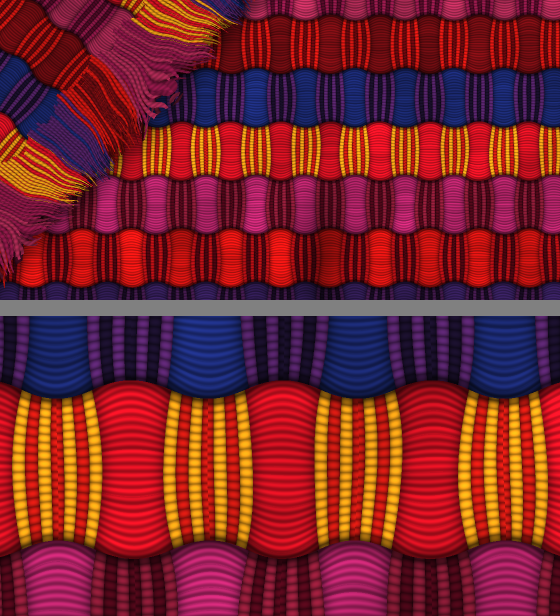
Top: the whole. Bottom: its middle third, enlarged.
This texture is drawn by a Shadertoy shader. Its source:

```glsl
// Handwoven striped cloth: rows of pinched solid blocks alternate with beaded
// ribs, checkerboard fashion. A folded corner reuses the weave on rotated axes
// and ends in layered, wavy fringe strands. Lengths are in canvas heights.

#define PERIOD 0.1655       // width of one block plus one ribbed panel
#define BLOCK_X 0.522       // centre of a solid block in the even rows
#define ROW_HEIGHT 0.178
#define FIRST_ROW_END 0.059
#define RIBS 7.0
#define BEADS 17.0          // beads along one rib
#define THREADS 23.0        // threads across one solid block
#define ROW_WAVE 0.065      // bulge of the blocks into neighbouring rows
#define FOLD_ANGLE 0.698
#define HEM 0.36            // where the folded weave turns to fringe
#define FRINGE_TIP 0.635
#define STRAND_WIDTH 0.0115

const float TAU = 6.28318;

// Row colours from top to bottom: block, raised rib, recessed rib.
const vec3 BLOCK[7] = vec3[7](
    vec3(.70, .17, .34), vec3(.46, .05, .07), vec3(.11, .17, .47), vec3(.90, .07, .14),
    vec3(.76, .15, .44), vec3(.88, .08, .07), vec3(.21, .12, .36));
const vec3 RIB[7] = vec3[7](
    vec3(.60, .10, .30), vec3(.86, .09, .07), vec3(.34, .14, .42), vec3(1., .66, .09),
    vec3(.56, .11, .22), vec3(.72, .06, .08), vec3(.26, .10, .30));
const vec3 RECESS[7] = vec3[7](
    vec3(.34, .04, .16), vec3(.42, .03, .05), vec3(.10, .06, .17), vec3(.82, .10, .07),
    vec3(.32, .03, .10), vec3(.30, .02, .06), vec3(.09, .04, .13));

float hash(vec2 p) { return fract(sin(dot(p, vec2(127.1, 311.7))) * 4375.85); }

// Uneven hand tension as layered sines.
float unevenness(vec2 p) {
    return sin(p.x * 13.0 + 2.0 * sin(p.y * 9.0)) * 0.6 + sin(p.y * 31.0 + p.x * 23.0) * 0.4;
}

// x runs along the rows, v counts rows, cycle is the number of row colours.
vec3 weave(float x, float v, float cycle) {
    float tension = unevenness(vec2(x, v * ROW_HEIGHT));
    float u = (x - BLOCK_X + 0.003 * tension) / PERIOD;

    // Blocks swell past the row line into the ribs above and below.
    float seam = floor(v + 0.5);
    float side = mod(seam, 2.0) * 2.0 - 1.0;
    v -= side * ROW_WAVE * cos(TAU * u) * (1.0 - 2.0 * abs(v - seam));
    float row = floor(v), f = v - row;
    int tint = int(mod(row, cycle));

    u += 0.5 * mod(row, 2.0);
    float cell = floor(u + 0.5), d = abs(u - cell);
    float wear = hash(vec2(cell, row));
    float waist = 0.205 + 0.055 * pow(2.0 * f - 1.0, 2.0) + 0.02 * (wear - 0.5);
    vec3 color;
    if (d < waist) {
        // Solid block: fine sagging threads on a rounded pad.
        float sag = 0.5 * d * d / (waist * waist) * (f - 0.5);
        float line = (f + 0.15 * sag) * THREADS + 0.3 * tension;
        float fibre = hash(vec2(floor(line), cell + 17.0 * row));
        color = BLOCK[tint] * (0.83 + 0.17 * sin(TAU * line) + 0.16 * (fibre - 0.5));
        color *= (1.08 - 0.45 * pow(d / waist, 5.0)) * (0.9 + 0.2 * wear);
    } else {
        // Ribbed panel: bulging cords, each wrapped into beads.
        float g = clamp((fract(u) - waist) / (1.0 - 2.0 * waist), 0.0, 0.999) * RIBS;
        float rib = floor(g), h = 2.0 * fract(g) - 1.0;
        float raised = 1.0 - mod(rib, 2.0);
        float bead = abs(sin(0.5 * TAU * (f * BEADS + hash(vec2(rib, cell + row)))));
        color = mix(RECESS[tint], RIB[tint], raised);
        color *= (0.45 + 0.6 * sqrt(1.0 - h * h)) * (0.62 + 0.43 * bead);
    }
    float crease = smoothstep(0.0, 0.09, min(f, 1.0 - f));
    return color * mix(0.45, 1.0, crease) * (1.0 + 0.07 * tension);
}

float foldRow(float s) { return (s + 0.239) / (ROW_HEIGHT - 0.002) + 4.0; }

// Overlapping loose strands; t runs along them, s across. Alpha is coverage.
vec4 fringe(float t, float s) {
    float loose = max(t - HEM, 0.0);
    float lean = s - 1.3 * loose * loose * sin(9.0 * s + 1.0);
    vec4 result = vec4(0.0);
    for (float layer = 0.0; layer < 4.0; layer++) {
        float sway = sin(t * 21.0 + layer * 2.3 + s * 17.0) + 0.5 * sin(t * 43.0 - s * 29.0 + layer);
        float across = (lean + 0.05 * loose * sway) / STRAND_WIDTH + layer * 0.37;
        float strand = floor(across), h = 2.0 * (across - strand) - 1.0;
        float rnd = hash(vec2(strand, layer));
        float tip = FRINGE_TIP - 0.07 * max(s, 0.0) + 0.09 * (rnd - 0.6) + 0.012 * sin(s * 37.0);
        float width = 0.85 * (1.0 - 0.6 * smoothstep(tip - 0.05, tip, t));
        if (t > tip || (abs(h) > width && layer > 0.0)) continue;
        float row = foldRow((strand + 0.5 - layer * 0.37) * STRAND_WIDTH + 0.03 * (rnd - 0.5));
        int tint = int(mod(floor(row), 4.0));
        float twist = 0.9 + 0.1 * sin(t * 420.0 + h * 2.0);
        vec3 color = mix(BLOCK[tint], RIB[tint], step(0.45, fract(rnd * 7.0)));
        result = vec4(color * twist * (0.45 + 0.17 * layer) * (1.05 - 0.55 * h * h), 1.0);
    }
    return result;
}

vec3 scene(vec2 p) {
    float c = cos(FOLD_ANGLE), n = sin(FOLD_ANGLE);
    float t = p.x * c + p.y * n, s = p.y * c - p.x * n;

    // Flat cloth, with a soft vertical dip and the shadow of the fold.
    vec3 color = weave(p.x, (p.y - FIRST_ROW_END) / ROW_HEIGHT + 1.0, 7.0);
    color *= 1.0 - 0.35 * exp(-pow((p.x - 1.07) * 14.0, 2.0)) * smoothstep(0.5, 0.9, p.y);
    color *= mix(0.3, 1.0, smoothstep(FRINGE_TIP - 0.06, FRINGE_TIP + 0.1, t + 0.07 * max(s, 0.0)));

    // Folded corner: fringe first, then the weave up to a ragged hem.
    vec4 strands = fringe(t, s);
    color = mix(color, strands.rgb, strands.a);
    float hem = HEM + 0.015 * sin(s * 41.0) + 0.02 * hash(vec2(floor(s / STRAND_WIDTH), 5.0));
    if (t < hem) color = weave(t, foldRow(s), 4.0) * 0.9;
    return color;
}

void mainImage(out vec4 fragColor, in vec2 fragCoord) {
    vec3 sum = vec3(0.0);
    for (int i = 0; i < 4; i++) {   // 2 x 2 samples smooth every edge
        vec2 offset = vec2(i % 2, i / 2) * 0.5 - 0.25;
        vec2 p = (fragCoord + offset) / iResolution.y;
        sum += scene(vec2(p.x, 1.0 - p.y));
    }
    fragColor = vec4(sum * 0.25, 1.0);
}
```
